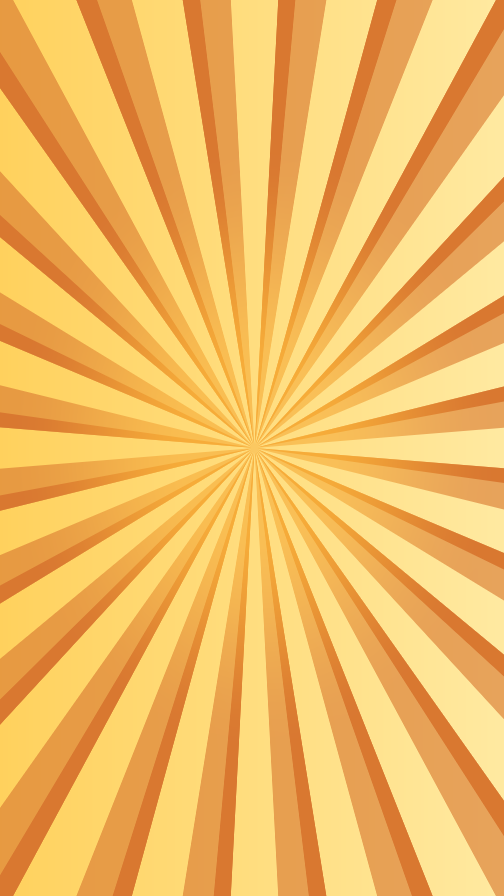
Give the GLSL for this background, as a Shadertoy shader.

```glsl
// A golden sunburst: evenly spaced two-tone rays fan out from the middle,
// slightly stretched sideways, over a left-to-right yellow gradient.
// Each ray is a translucent band with an opaque leading edge.

#define CENTER vec2(0.505, 0.5)
#define STRETCH 1.24
#define RAY_COUNT 24.0
#define RAY_PHASE 0.25
#define RAY_WIDTH 0.5
#define EDGE_WIDTH 0.18
#define BODY_OPACITY 0.62
#define GLOW_INNER 0.08
#define GLOW_OUTER 0.34

const float TAU = 6.2831853;

const vec3 SKY_LEFT  = vec3(1.00, 0.820, 0.365);
const vec3 SKY_RIGHT = vec3(1.00, 0.915, 0.630);
const vec3 RAY_INNER = vec3(0.965, 0.675, 0.225);
const vec3 RAY_OUTER = vec3(0.850, 0.470, 0.190);

// Smooth coverage of the band [0, width] in a pattern of period one.
float bandCoverage(float phase, float width, float blur) {
    float offset = abs(fract(phase - 0.5 * width + 0.5) - 0.5);
    float coverage = clamp((0.5 * width - offset) / blur + 0.5, 0.0, 1.0);
    // Where rays are finer than a pixel, settle on their average.
    return mix(coverage, width, smoothstep(0.25, 1.0, blur));
}

void mainImage(out vec4 fragColor, in vec2 fragCoord) {
    vec2 uv = fragCoord / iResolution.xy;
    float aspect = iResolution.x / iResolution.y;
    vec2 p = (uv - CENTER) * vec2(aspect * STRETCH, 1.0);
    float radius = max(length(p), 1e-4);

    // Clockwise angle from straight up, counted in ray periods
    float phase = atan(p.x, p.y) / TAU * RAY_COUNT - RAY_PHASE;
    float blur = RAY_COUNT / (TAU * radius * iResolution.y);

    // Ray body and its darker leading edge
    float body = bandCoverage(phase, RAY_WIDTH, blur);
    float edge = bandCoverage(phase, EDGE_WIDTH, blur);
    float opacity = mix(body * BODY_OPACITY, 1.0, edge);

    // Warm glow in the middle, browner rays outside
    float outward = smoothstep(GLOW_INNER, GLOW_OUTER, radius);
    vec3 rayColor = mix(RAY_INNER, RAY_OUTER, outward);
    vec3 sky = mix(SKY_LEFT, SKY_RIGHT, uv.x);

    fragColor = vec4(mix(sky, rayColor, opacity), 1.0);
}
```
